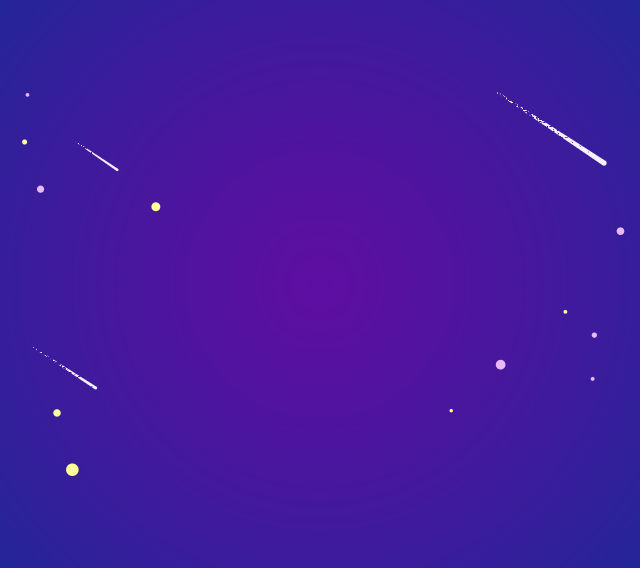
Give the GLSL for this background, as a Shadertoy shader.

```glsl
float hash(vec2 p) {
    return fract(sin(dot(p, vec2(127.1, 311.7))) * 43758.5453);
}

float noise(vec2 p) {
    vec2 cell = floor(p), f = fract(p);
    f = f * f * (3.0 - 2.0 * f);
    return mix(mix(hash(cell), hash(cell + vec2(1, 0)), f.x),
               mix(hash(cell + vec2(0, 1)), hash(cell + vec2(1, 1)), f.x), f.y);
}

// Antialiased coverage of a signed distance
float cover(float dist) {
    return clamp(0.5 - dist * iResolution.y, 0.0, 1.0);
}

// Tapered trail that crumbles into grains toward its tail
float shootingStar(vec2 p, vec2 tail, vec2 head, float width, float density) {
    vec2 axis = head - tail;
    float along = clamp(dot(p - tail, axis) / dot(axis, axis), 0.0, 1.0);
    float dist = length(p - tail - axis * along) - width * mix(0.3, 1.0, along);
    float grain = noise(p / 0.0022);
    return cover(dist) * smoothstep(-0.12, 0.12, 0.2 + density * along - grain);
}

// Centre and radius; the first six are lilac, the rest yellow
const vec3 DOTS[12] = vec3[12](
    vec3(-0.515, 0.333, 0.0032), vec3(-0.492, 0.167, 0.0063),
    vec3(0.529, 0.093, 0.0067), vec3(0.318, -0.142, 0.0085),
    vec3(0.483, -0.090, 0.0046), vec3(0.480, -0.167, 0.0034),
    vec3(-0.520, 0.250, 0.0044), vec3(-0.289, 0.136, 0.0078),
    vec3(0.432, -0.049, 0.0033), vec3(0.231, -0.223, 0.0030),
    vec3(-0.463, -0.227, 0.0065), vec3(-0.436, -0.327, 0.0110));

void mainImage(out vec4 fragColor, in vec2 fragCoord) {
    vec2 p = (fragCoord - 0.5 * iResolution.xy) / iResolution.y;

    // Radial sky, violet to deep blue
    float t = min(length(p) / 0.75, 1.0);
    vec3 color = mix(vec3(0.37, 0.055, 0.635), vec3(0.14, 0.145, 0.595),
                     t * (0.72 + 0.28 * t));

    // Round stars
    for (int i = 0; i < 12; i++) {
        vec3 tint = i < 6 ? vec3(0.91, 0.73, 0.96) : vec3(1.0, 1.0, 0.6);
        color = mix(color, tint, cover(length(p - DOTS[i].xy) - DOTS[i].z));
    }

    // Shooting stars
    float trail = shootingStar(p, vec2(0.308, 0.340), vec2(0.500, 0.213), 0.0046, 0.9);
    trail = max(trail, shootingStar(p, vec2(-0.435, 0.254), vec2(-0.357, 0.201), 0.0022, 1.1));
    trail = max(trail, shootingStar(p, vec2(-0.504, -0.112), vec2(-0.395, -0.183), 0.0026, 0.8));
    color = mix(color, vec3(0.97, 0.94, 1.0), trail);

    fragColor = vec4(color, 1.0);
}
```
